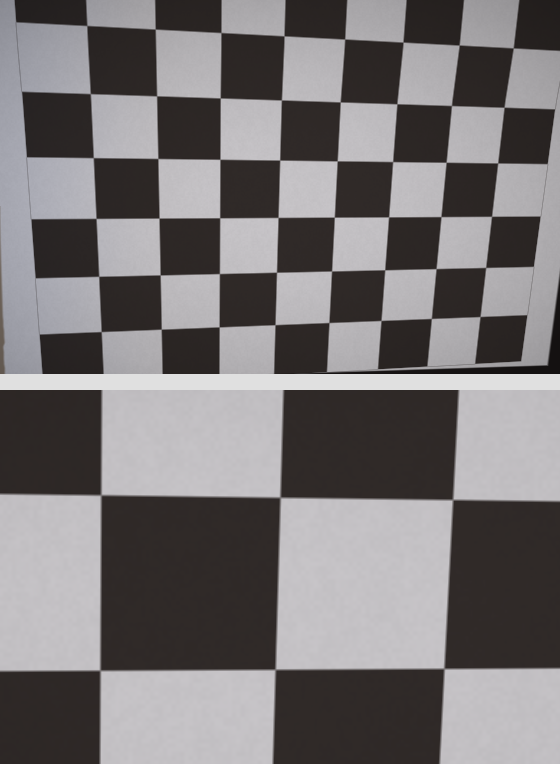
Top, the full canvas; bottom, a detail of the centre.
This pattern is drawn by a Shadertoy shader. Its source:

```glsl
const vec2 BOARD_CELLS = vec2(9.0, 7.0);
const vec3 PAPER = vec3(0.772, 0.762, 0.775);
const vec3 INK = vec3(0.185, 0.162, 0.155);
const vec3 SHADOW = vec3(0.10, 0.085, 0.085);
const vec3 TABLE = vec3(0.52, 0.46, 0.40);
const vec2 LIGHT_CENTRE = vec2(0.50, 0.54);
const float VIGNETTE = 0.13;
const float EDGE_BLUR = 0.010;      // in cells
const float GRAIN_SCALE = 260.0;    // grains per canvas height
const float GRAIN_AMOUNT = 0.022;
const float INK_VARIATION = 0.06;
const float TOP_FLARE = 0.007;      // widening of the sheet near its top
const float TOP_LIFT = 0.003;

// Perspective from board cells to the canvas, with y pointing down
const mat3 BOARD_TO_CANVAS = mat3(
    0.12661, 0.01128, 0.02093,
    0.00963, 0.18522, 0.02584,
    0.01980, -0.12435, 0.94832);

float hash(vec2 p) {
    vec3 q = fract(p.xyx * 0.1031);
    q += dot(q, q.yzx + 33.33);
    return fract((q.x + q.y) * q.z);
}

float valueNoise(vec2 p) {
    vec2 cell = floor(p), f = fract(p);
    f = f * f * (3.0 - 2.0 * f);
    float low = mix(hash(cell), hash(cell + vec2(1, 0)), f.x);
    float high = mix(hash(cell + vec2(0, 1)), hash(cell + vec2(1, 1)), f.x);
    return mix(low, high, f.y);
}

vec2 canvasToBoard(vec2 p) {
    float curl = clamp((0.273 - p.y) / 0.146, 0.0, 1.0);
    p.x -= TOP_FLARE * (p.x - 0.29) * curl;
    p.y += TOP_LIFT * curl;
    vec3 h = inverse(BOARD_TO_CANVAS) * vec3(p, 1.0);
    return h.xy / h.z;
}

// Ink coverage: alternating cells, limited to the board
float checker(vec2 board) {
    vec2 width = fwidth(board) + EDGE_BLUR;
    vec2 wave = 2.0 * abs(fract(board * 0.5 + 0.25) - 0.5) - 0.5;
    vec2 side = clamp(2.0 * wave / width, -1.0, 1.0);
    vec2 inside = clamp(min(board, BOARD_CELLS - board) / width + 0.5, 0.0, 1.0);
    return (0.5 + 0.5 * side.x * side.y) * inside.x * inside.y;
}

float cover(float signedDistance, float softness) {
    return smoothstep(-softness, softness, signedDistance);
}

void mainImage(out vec4 fragColor, in vec2 fragCoord) {
    vec2 p = fragCoord / iResolution.xy;
    p.y = 1.0 - p.y;
    vec2 grainPos = vec2(p.x * iResolution.x / iResolution.y, p.y) * GRAIN_SCALE;
    float softness = 0.0008 + 0.7 / iResolution.y;

    // Printed sheet, each cell inked slightly differently
    vec2 board = canvasToBoard(p);
    float inkTone = 1.0 + INK_VARIATION * (hash(floor(board) + 7.0) - 0.5);
    vec3 color = mix(PAPER, INK * inkTone, checker(board));

    // Paper fibres and broad mottling
    float grain = valueNoise(grainPos) + 0.6 * valueNoise(grainPos * vec2(0.45, 0.28))
                + 0.4 * valueNoise(grainPos * 0.06) - 1.0;
    color *= 1.0 + GRAIN_AMOUNT * grain;

    // Sheet borders: shadow at right and bottom, worn table edge at left
    float right = p.x - mix(1.0, 0.978, (p.y - 0.73) / 0.247);
    float bottom = p.y - mix(1.0, 0.977, (p.x - 0.50) / 0.478);
    color = mix(color, SHADOW, cover(max(right, bottom), softness));
    float tear = 0.004 * valueNoise(vec2(p.y * 70.0, 3.0)) * smoothstep(0.82, 0.95, p.y);
    float left = 0.006 * smoothstep(0.55, 0.95, p.y) + tear - p.x;
    color = mix(color, TABLE, cover(left, softness) * step(0.55, p.y));

    // Uneven light, cooler at the left
    vec2 offset = 2.0 * (p - LIGHT_CENTRE);
    color *= 1.0 - VIGNETTE * dot(offset, offset);
    color *= mix(vec3(0.96, 0.98, 1.02), vec3(1.0), smoothstep(0.0, 0.3, p.x));
    fragColor = vec4(clamp(color, 0.0, 1.0), 1.0);
}
```
